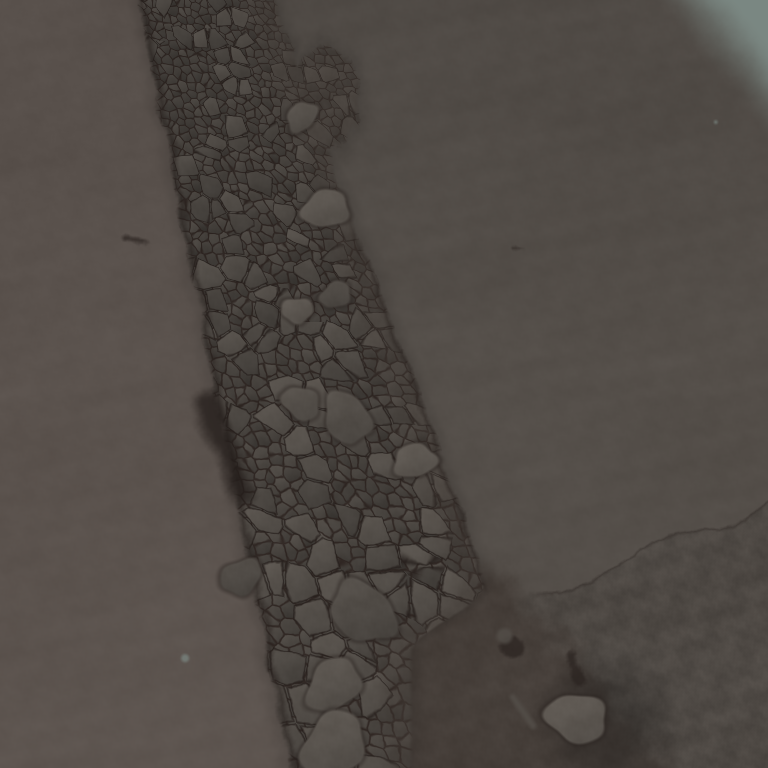
A Shadertoy shader for this texture:

```glsl
// A rubble-filled trench running between two worn concrete slabs.
// Cellular noise in trench-aligned perspective coordinates packs the stones;
// a few larger stones, cracks and stains are distance shapes on top.

#define SLAB_LEFT vec3(0.352, 0.320, 0.300)
#define SLAB_RIGHT vec3(0.322, 0.300, 0.280)
#define STONE vec3(0.325, 0.305, 0.284)
#define DIRT vec3(0.265, 0.235, 0.215)
#define GAP vec3(0.155, 0.127, 0.115)
#define GLOW vec3(0.480, 0.530, 0.510)
#define BIG_CELLS 8.0
#define SMALL_CELLS 17.0
#define GRAIN 0.012

// Large stones: centre x, centre y, radius, tilt
const vec4 BOULDERS[12] = vec4[12](
    vec4(.393, .848, .022, 0.8), vec4(.424, .728, .031, 0.2),
    vec4(.437, .616, .021, 0.5), vec4(.387, .596, .021, 0.0),
    vec4(.392, .475, .026, 2.6), vec4(.452, .456, .036, 2.1),
    vec4(.540, .400, .028, 0.2), vec4(.473, .203, .046, 2.5),
    vec4(.434, .108, .039, 0.8), vec4(.434, .030, .047, 0.9),
    vec4(.314, .249, .028, 0.5), vec4(.751, .065, .040, 2.9));

vec2 hash2(vec2 p) {
    return fract(sin(vec2(dot(p, vec2(127.1, 311.7)), dot(p, vec2(269.5, 183.3)))) * 43758.5);
}

// Layered sines, roughly -1 to 1
float sineNoise(vec2 p) {
    float sum = 0.0, amp = 0.5;
    for (int i = 0; i < 6; i++) {
        p = mat2(0.8, 0.6, -0.6, 0.8) * p * 1.9 + 1.7;
        sum += amp * sin(p.x + 1.3 * sin(p.y));
        amp *= 0.62;
    }
    return sum;
}

// Cellular noise: border gap, cell id, offset from the cell centre
vec4 cells(vec2 p) {
    vec2 base = floor(p), offset = vec2(0.0);
    float near = 9.0, next = 9.0, id = 0.0;
    for (int j = -1; j <= 1; j++)
    for (int i = -1; i <= 1; i++) {
        vec2 cell = base + vec2(i, j), h = hash2(cell);
        vec2 r = p - cell - 0.1 - 0.8 * h;
        float d = length(r);
        if (d < near) { next = near; near = d; id = fract(h.x * 7.3 + h.y * 3.1); offset = r; }
        else next = min(next, d);
    }
    return vec4(next - near, id, offset);
}

float segment(vec2 p, vec2 a, vec2 b) {
    vec2 ab = b - a;
    return length(p - a - ab * clamp(dot(p - a, ab) / dot(ab, ab), 0.0, 1.0));
}

float soft(float d, float width) { return 1.0 - smoothstep(-width, width, d); }

vec3 stoneColor(float id, vec2 offset) {
    return STONE * (0.88 + 0.2 * id + 0.16 * dot(offset, vec2(-0.35, 0.9)));
}

vec3 rubble(vec2 p, float middle, float width) {
    vec2 q = vec2((p.x - middle) / width, -log(width) / 0.174);
    q += 0.012 * vec2(sineNoise(p * 16.0), sineNoise(p.yx * 16.0 + 4.0));
    vec4 small = cells(q * SMALL_CELLS), big = cells(q * BIG_CELLS + 3.7);
    vec3 col = mix(GAP * 1.25, stoneColor(small.y, small.zw) * 0.9, smoothstep(0.0, 0.24, small.x));
    float shown = step(mix(0.35, 0.65, p.y), big.y);
    col = mix(col, GAP, 0.75 * shown * smoothstep(0.0, 0.08, big.x));
    col = mix(col, stoneColor(fract(big.y * 9.0), big.zw), shown * smoothstep(0.06, 0.19, big.x));
    return col * mix(1.0, 0.9, p.y);
}

void mainImage(out vec4 fragColor, in vec2 fragCoord) {
    vec2 p = fragCoord / iResolution.xy;
    float grain = sineNoise(p * 60.0), blotch = sineNoise(p * vec2(5.0, 11.0));
    float ragged = 0.005 * sineNoise(p * 22.0);

    // Slabs, with faint slanted streaks
    float leftEdge = 0.378 - 0.196 * p.y + ragged;
    float rightEdge = 0.724 - 0.37 * p.y + ragged;
    vec3 left = SLAB_LEFT * (1.03 - 0.06 * p.y);
    vec3 right = SLAB_RIGHT * (1.02 - 0.06 * smoothstep(0.5, 1.0, p.y));
    float crackY = 0.22 + 0.43 * (p.x - 0.70) + 0.012 * sin(p.x * 31.0) + ragged;
    float below = soft(p.y - crackY, 0.004) * smoothstep(0.62, 0.72, p.x);
    right *= 1.0 - below * (0.07 - 0.05 * grain);
    float crack = soft(abs(p.y - crackY) - 0.0015, 0.003) * smoothstep(0.68, 0.72, p.x);
    right = mix(right, GAP, 0.42 * crack);
    vec3 col = mix(left, right, step(0.5 * (leftEdge + rightEdge), p.x));
    col += 0.007 * blotch + GRAIN * 0.5 * grain + 0.004 * sineNoise(vec2(p.x * 6.0, (p.y - 0.15 * p.x) * 45.0));

    // Pale light in the upper right corner
    float corner = p.x - 0.885 + 0.80 * (p.y - 1.0);
    col = mix(col, GLOW, smoothstep(-0.035, 0.075, corner + ragged));

    // Loose dirt at the lower right
    float dirt = max(max(p.x - 0.70 - 0.85 * (0.20 - p.y), p.y - 0.25), 0.48 - p.x);
    col = mix(col, DIRT + GRAIN * (grain + blotch), 0.85 * soft(dirt + 4.0 * ragged, 0.03));
    float hollow = length((p - vec2(0.79, 0.055)) * vec2(1.0, 0.9));
    col *= 1.0 - 0.22 * soft(hollow - 0.07 + 2.0 * ragged, 0.035);

    // Trench, its broken right-hand bay and the shadowed sides
    float trenchRight = mix(0.535, rightEdge, smoothstep(0.15, 0.25, p.y));
    float bay = length((p - vec2(0.425, 0.87)) * vec2(1.0, 0.75)) - 0.047;
    float trench = max(leftEdge - p.x, min(p.x - trenchRight, bay + 2.0 * ragged));
    float middle = 0.551 - 0.283 * p.y, width = 0.346 - 0.174 * p.y;
    col *= 1.0 - 0.12 * soft(trench - 0.008, 0.015);
    vec3 fill = rubble(p, middle, width) + GRAIN * grain;
    float dusty = soft(p.x - trenchRight + 0.035, 0.03);
    fill = mix(DIRT + GRAIN * grain, fill, mix(0.6, 1.0, dusty));
    col = mix(col, fill, soft(trench, 0.004));
    col = mix(col, GAP, 0.6 * soft(abs(p.x - leftEdge - 0.004) - 0.003, 0.006));
    float rim = soft(abs(p.x - rightEdge + 0.003) - 0.002, 0.005);
    col = mix(col, GAP, 0.55 * rim * smoothstep(0.22, 0.25, p.y) * soft(p.y - 0.70, 0.08));
    float cavity = segment(p, vec2(0.268, 0.475), vec2(0.315, 0.36)) - 0.013 + ragged;
    col = mix(col, GAP * 0.9, 0.75 * soft(cavity, 0.012));

    // Boulders with contact shadows
    for (int i = 0; i < 12; i++) {
        vec4 b = BOULDERS[i];
        vec2 r = p - b.xy;
        float c = cos(b.w), s = sin(b.w), k = float(i);
        vec2 q = mat2(c, -s, s, c) * r * vec2(1.0, 1.0);
        q.y *= 1.3;
        float a = atan(q.y, q.x);
        float d = length(q) * (1.0 + 0.09 * sin(3.0 * a + k) + 0.05 * sin(5.0 * a + 2.0 * k)) - b.z;
        col = mix(col, GAP, 0.6 * soft(d - 0.003, 0.006));
        vec3 face = stoneColor(0.5 + 0.4 * sin(k * 2.4), r / b.z * 0.6) * 1.04;
        col = mix(col, face + GRAIN * grain, soft(d, 0.003));
    }

    // Small stains, chips and a twig
    float stain = min(segment(p, vec2(0.163, 0.690), vec2(0.190, 0.686)) - 0.004,
                      segment(p, vec2(0.668, 0.677), vec2(0.682, 0.677)) - 0.001);
    stain = min(stain, segment(p, vec2(0.742, 0.145), vec2(0.755, 0.115)) - 0.005);
    stain = min(stain, length(p - vec2(0.668, 0.158)) - 0.014);
    col = mix(col, GAP, 0.65 * soft(stain + ragged, 0.004));
    float chip = min(length(p - vec2(0.657, 0.172)) - 0.010,
                     segment(p, vec2(0.668, 0.092), vec2(0.694, 0.055)) - 0.004);
    col = mix(col, STONE, 0.8 * soft(chip, 0.004));
    float fleck = min(length(p - vec2(0.241, 0.143)) - 0.005, length(p - vec2(0.932, 0.841)) - 0.002);
    col = mix(col, GLOW, 0.7 * soft(fleck, 0.003));

    fragColor = vec4(clamp(col, 0.0, 1.0), 1.0);
}
```
